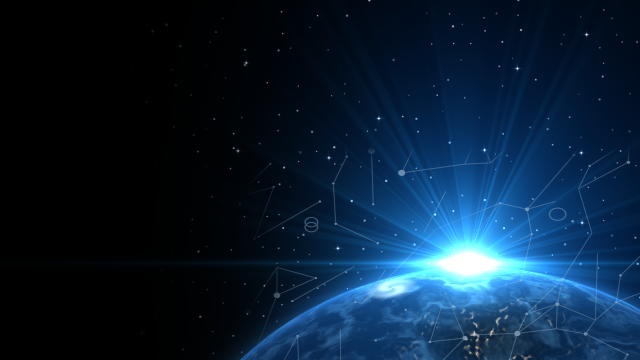
A Shadertoy shader for this background:

```glsl
// Sunrise over a planet limb in starry space, with light rays and a thin network of nodes.

// Places, in units of the canvas height
const vec2 SUN = vec2(1.301, 0.269);
const vec2 PLANET = vec2(1.318, -0.692);
const float PLANET_RADIUS = 0.95;
const vec2 STORM = vec2(1.088, 0.199);
const vec2 CITIES = vec2(1.375, 0.055);
const float STAR_CELL = 0.047;
const float SPARKLE_CELL = 0.25;
const float NET_CELL = 0.10;

// Colours
const vec3 SPACE = vec3(0.0, 0.018, 0.05);
const vec3 WIDE_GLOW = vec3(0.0, 0.13, 0.31);
const vec3 NEAR_GLOW = vec3(0.16, 0.56, 0.80);
const vec3 NIGHT = vec3(0.01, 0.06, 0.15);
const vec3 OCEAN = vec3(0.08, 0.40, 0.72);
const vec3 CLOUD = vec3(0.50, 0.74, 0.86);
const vec3 RIM = vec3(0.24, 0.58, 0.92);
const vec3 GOLD = vec3(1.0, 0.76, 0.52);
const vec3 NODE = vec3(0.66, 0.76, 0.85);

float hash(vec2 p) {
    vec3 q = fract(p.xyx * 0.1031);
    q += dot(q, q.yzx + 33.33);
    return fract((q.x + q.y) * q.z);
}

vec2 hash2(vec2 p) { return vec2(hash(p), hash(p + 41.7)); }

float corner(vec2 cell, vec2 offset) {
    float a = 6.2832 * hash(cell);
    return dot(vec2(cos(a), sin(a)), offset);
}

float gradientNoise(vec2 p) {
    vec2 i = floor(p), f = p - i, u = f * f * f * (f * (f * 6.0 - 15.0) + 10.0);
    vec2 e = vec2(1, 0);
    return mix(mix(corner(i, f), corner(i + e, f - e), u.x),
               mix(corner(i + e.yx, f - e.yx), corner(i + 1.0, f - 1.0), u.x), u.y);
}

float fbm(vec2 p) {
    float sum = 0.0, amp = 0.7;
    for (int i = 0; i < 4; i++) {
        sum += amp * gradientNoise(p);
        p = mat2(1.6, 1.2, -1.2, 1.6) * p + 5.3;
        amp *= 0.52;
    }
    return sum;
}

float segment(vec2 p, vec2 a, vec2 b) {
    vec2 pa = p - a, ba = b - a;
    return length(pa - ba * clamp(dot(pa, ba) / dot(ba, ba), 0.0, 1.0));
}

// Soft fan of beams around the sun
float rays(vec2 v) {
    float a = atan(v.x, v.y), d = length(v);
    float fine = smoothstep(0.0, 0.6, gradientNoise(vec2(a * 24.0, 2.4)));
    float broad = smoothstep(-0.2, 0.6, gradientNoise(vec2(a * 6.0, 8.6)));
    float beam = exp(-pow((a + 0.657) * 45.0, 2.0)) + exp(-pow((a + 1.316) * 50.0, 2.0));
    return (fine * 0.32 + broad * 0.18 + beam * 0.28) * exp(-d * 3.6);
}

// Small round stars plus rarer four-pointed ones
float stars(vec2 p, float px) {
    vec2 cell = floor(p / STAR_CELL), h = hash2(cell + 3.0);
    float size = 0.0008 + 0.0018 * pow(hash(cell + 19.0), 2.0);
    float d = length(p - (cell + 0.15 + 0.7 * h) * STAR_CELL);
    float light = step(hash(cell + 77.0), 0.42) * (0.2 + 0.5 * h.x)
                * (1.0 - smoothstep(size - px * 0.5, size + px, d));
    cell = floor(p / SPARKLE_CELL);
    vec2 v = abs(p - (cell + 0.2 + 0.6 * hash2(cell + 9.0)) * SPARKLE_CELL);
    float spikes = exp(-v.x * 700.0 - v.y * 210.0) + exp(-v.y * 700.0 - v.x * 210.0);
    return light + step(hash(cell + 55.0), 0.5) * (0.5 * spikes + 0.5 * exp(-dot(v, v) * 90000.0));
}

vec2 node(vec2 cell) { return (cell + 0.05 + 0.9 * hash2(cell + 13.0)) * NET_CELL; }

// Jittered nodes joined to some of their neighbours, more often to the right
float network(vec2 p, float px) {
    float ink = 0.0;
    vec2 home = floor(p / NET_CELL);
    for (int k = 0; k < 9; k++) {
        vec2 cell = home + vec2(k % 3 - 1, k / 3 - 1), a = node(cell);
        float size = 0.0025 + 0.006 * pow(hash(cell + 31.0), 4.0);
        float disc = length((p - a) * vec2(0.85, 1.0)) - size;
        float shown = step(hash(cell + 63.0), 0.65);
        ink = max(ink, 0.6 * shown * (1.0 - smoothstep(-px * 0.5, px * 0.7, disc)));
        for (int j = 0; j < 3; j++) {
            vec2 next = cell + vec2(j != 1, j != 0);
            float line = 1.0 - smoothstep(0.0, 0.0003 + px, segment(p, a, node(next)));
            float chance = 0.22 + 0.25 * smoothstep(0.9, 1.6, a.x);
            ink = max(ink, 0.27 * line * step(hash(cell + float(j) * 17.0), chance));
        }
    }
    // Pair of loops on the left, one on the right
    for (int k = 0; k < 3; k++) {
        vec2 c = k < 2 ? vec2(0.865, 0.383 - 0.014 * float(k)) : vec2(1.549, 0.405);
        float ring = abs(length((p - c) * vec2(0.75, 1.0)) - (k < 2 ? 0.013 : 0.017));
        ink = max(ink, 0.35 * (1.0 - smoothstep(0.0, 0.0003 + px, ring)));
    }
    return ink;
}

vec3 surface(vec2 p, float sunDist) {
    vec2 s = (p - PLANET) / PLANET_RADIUS, fromCity = (p - CITIES) * vec2(5.0, 9.5);
    float len = min(length(s), 1.0), day = exp(-sunDist * 2.8);
    vec2 q = s / max(len, 0.01) * asin(len);
    vec2 warp = vec2(fbm(q * 4.0), fbm(q * 4.0 + 7.0));
    float cloud = smoothstep(-0.2, 0.6, fbm(q * 7.0 + warp * 2.0));
    float land = exp(-dot(fromCity, fromCity));
    vec3 col = mix(NIGHT, OCEAN, day) * (1.0 - 0.65 * land);
    col += CLOUD * cloud * (0.04 + 0.75 * day) * (1.0 - 0.7 * land);
    // Spiral storm
    vec2 e = mat2(0.98, -0.17, 0.17, 0.98) * (p - STORM) / vec2(0.068, 0.028);
    float r = length(e), arms = sin(2.0 * atan(e.y, e.x) + r * 7.0);
    col = mix(col, vec3(0.76, 0.91, 0.97), smoothstep(1.2, 0.4, r) * (0.78 + 0.18 * arms));
    // City lights gathered along coasts
    float coast = exp(-abs(fbm(p * 7.0 + 2.0)) * 26.0);
    float lamps = smoothstep(-0.1, 0.4, gradientNoise(p * 75.0));
    col += GOLD * land * lamps * (0.04 + 0.95 * coast);
    // Bright thin rim over a wide band of haze
    float depth = (1.0 - len) * PLANET_RADIUS;
    col += RIM * exp(-depth * 17.0) * 0.65 * day;
    return col + RIM * exp(-depth * 70.0) * (0.2 + 0.8 * day);
}

void mainImage(out vec4 fragColor, in vec2 fragCoord) {
    float px = 1.0 / iResolution.y;
    vec2 p = fragCoord * px, v = p - SUN;
    float d = length(v), height = length(p - PLANET) - PLANET_RADIUS;
    float fade = smoothstep(0.4, 1.3, p.x);
    float sky = smoothstep(-px, px, height);

    // Sky, beams and stars
    vec3 col = fade * (SPACE + WIDE_GLOW * exp(-d * d * 3.2)) + NEAR_GLOW * exp(-d * 6.5);
    col += vec3(0.15, 0.62, 0.85) * rays(v) * smoothstep(0.4, 1.0, p.x);
    col += vec3(0.85, 0.93, 1.0) * stars(p, px) * smoothstep(0.3, 0.85, p.x);
    col += RIM * exp(-max(height, 0.0) * 36.0) * (0.12 + 0.6 * exp(-d * 2.5));
    col = mix(surface(p, d), col, sky);

    // Network over the right-hand side
    float reach = smoothstep(0.66, 0.85, p.x) * smoothstep(0.60, 0.54, p.y)
                * smoothstep(0.06, 0.2, d);
    col = mix(col, NODE, network(p, px) * reach);

    // Sun core, halo and horizontal flare
    vec2 core = v * vec2(17.0, 27.0), blade = v * vec2(8.0, 75.0);
    col += vec3(0.9, 1.0, 1.0) * exp(-dot(core, core));
    col += vec3(0.7, 0.8, 0.85) * exp(-dot(blade, blade));
    col += vec3(0.40, 0.62, 0.72) * exp(-d * 13.0);
    col += vec3(0.08, 0.45, 0.65) * exp(-abs(v.y) * 150.0 - abs(v.x) * 2.8);
    fragColor = vec4(clamp(col, 0.0, 1.0), 1.0);
}
```
